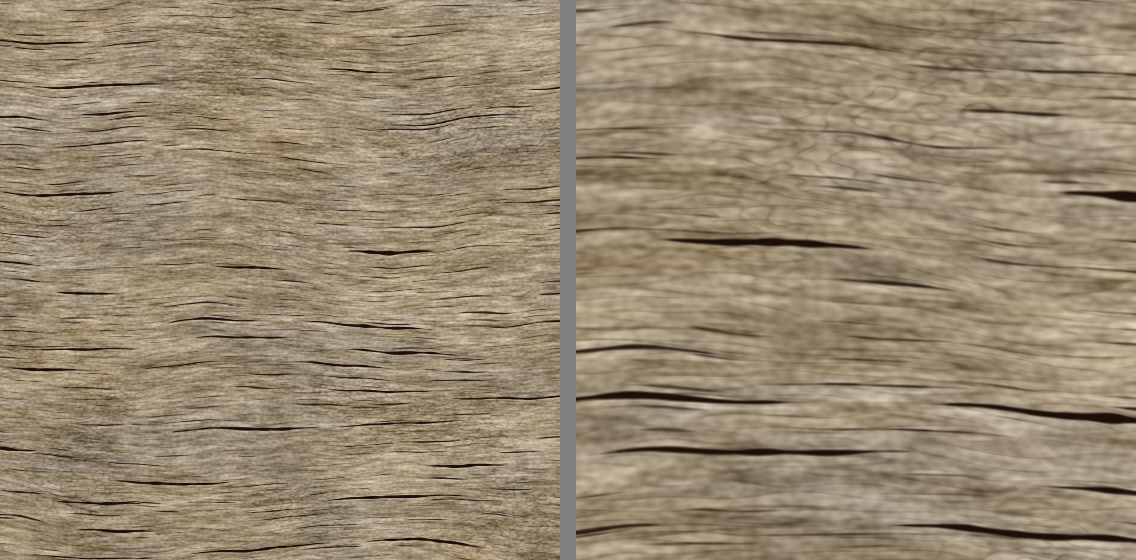
Left: the whole. Right: its middle third, enlarged.
A three.js fragment shader for this texture:

```glsl
// Weathered oak plank: wavy horizontal grain with tapered dark cracks.
varying vec2 vUv;

const vec3 WOOD = vec3(0.645, 0.585, 0.49);
const vec3 CRACK = vec3(0.11, 0.06, 0.035);
const vec3 WARM_TINT = vec3(0.025, 0.005, -0.03);
const float WAVE = 0.035;        // height of the broad grain waves
const float RIPPLE = 0.008;      // height of the small grain waves
const float EDGE = 0.0011;       // softness of crack edges
const float HAIRLINE = 0.11;     // darkness of thin grain lines
const float SCALES = 0.10;       // darkness of the oblique scaly patches
const float LIP = 0.05;          // brightness of the rim under cracks

vec4 hash4(vec2 p) {
  vec4 q = fract(p.xyxy * vec4(0.1031, 0.1030, 0.0973, 0.1099));
  q += dot(q, q.wzxy + 33.33);
  return fract((q.xxyz + q.yzzw) * q.zywx);
}

// Gradient noise, roughly -0.7 to 0.7
float corner(vec2 cell, vec2 offset) {
  float angle = 6.2832 * hash4(cell).x;
  return dot(vec2(cos(angle), sin(angle)), offset);
}

float noise(vec2 p) {
  vec2 i = floor(p);
  vec2 f = p - i;
  vec2 u = f * f * f * (f * (f * 6.0 - 15.0) + 10.0);
  vec2 e = vec2(0.0, 1.0);
  return mix(mix(corner(i, f), corner(i + e.yx, f - e.yx), u.x),
             mix(corner(i + e, f - e), corner(i + e.yy, f - e.yy), u.x), u.y);
}

// Thin lines along the zero contours of stretched noise
float contour(vec2 p, float width) {
  return 1.0 - smoothstep(0.0, width, abs(noise(p)));
}

// One tapered crack per cell, each row shifted at random
float cracks(vec2 p, vec2 cells, float thickness, float density, float seed) {
  vec2 q = p * cells;
  float row = floor(q.y);
  q.x += 17.0 * hash4(vec2(row, seed)).y;
  vec2 id = vec2(floor(q.x), row) + seed * 13.0;
  vec4 h = hash4(id);
  float present = step(hash4(id + 71.0).z, density);

  float reach = mix(0.2, 0.5, h.x);
  float along = (fract(q.x) - mix(reach, 1.0 - reach, h.y)) / reach;
  float away = abs(fract(q.y) - mix(0.3, 0.7, h.z)) / cells.y;
  float ragged = 1.0 + 0.9 * noise(p * vec2(45.0, 6.0) + seed);
  float width = thickness * mix(0.3, 1.0, h.w) * ragged;
  width *= max(0.0, 1.0 - along * along);
  float body = 1.0 - smoothstep(width - EDGE, width + EDGE, away);
  return present * body * clamp(width / (0.6 * EDGE), 0.0, 1.0);
}

// All crack sizes together
float allCracks(vec2 p) {
  float large = cracks(p, vec2(3.5, 22.0), 0.0027, 0.40, 1.0);
  float medium = cracks(p, vec2(6.0, 45.0), 0.0014, 0.46, 2.0);
  float small = cracks(p, vec2(11.0, 85.0), 0.0009, 0.48, 3.0);
  return max(large, max(0.88 * medium, 0.62 * small));
}

void main() {
  // Bend the grain
  vec2 p = vUv + 3.0;
  p.y += WAVE * noise(vUv * vec2(2.2, 3.5) + 5.0);
  p.y += RIPPLE * noise(vUv * vec2(6.0, 9.0) + 11.0);
  vec2 crackPoint = p;
  crackPoint.y += 0.004 * noise(vUv * vec2(15.0, 22.0) + 23.0);

  // Long streaks, fibres and speckle
  float shade = 0.09 * noise(vUv * vec2(3.5, 8.0) + 31.0);
  shade += 0.12 * noise(p * vec2(5.0, 42.0));
  shade += 0.15 * noise(p * vec2(13.0, 105.0) + 7.0);
  shade += 0.15 * noise(p * vec2(38.0, 215.0) + 13.0);
  shade += 0.11 * noise(p * vec2(140.0, 250.0) + 19.0);

  // Hairlines that fade in and out
  float fade = smoothstep(-0.25, 0.35, noise(p * vec2(9.0, 38.0) + 41.0));
  shade -= HAIRLINE * fade * contour(p * vec2(7.0, 75.0) + 43.0, 0.13);
  shade -= 0.6 * HAIRLINE * contour(p * vec2(16.0, 120.0) + 47.0, 0.14);

  // Oblique scales in patches
  float patches = smoothstep(0.0, 0.35, noise(vUv * vec2(4.0, 6.0) + 53.0));
  vec2 oblique = vec2(p.x * 40.0 + p.y * 65.0, p.y * 105.0 - p.x * 28.0);
  shade -= SCALES * patches * contour(oblique, 0.16);

  // Cracks with a lit lower rim
  float crack = allCracks(crackPoint);
  shade += LIP * allCracks(crackPoint + vec2(0.0, 0.0035));

  // Warm and grey areas
  float warmth = noise(vUv * vec2(3.0, 7.0) + 61.0)
               + 0.8 * noise(p * vec2(9.0, 55.0) + 67.0);
  vec3 colour = WOOD + shade + WARM_TINT * warmth;
  gl_FragColor = vec4(mix(colour, CRACK, crack), 1.0);
}
```
